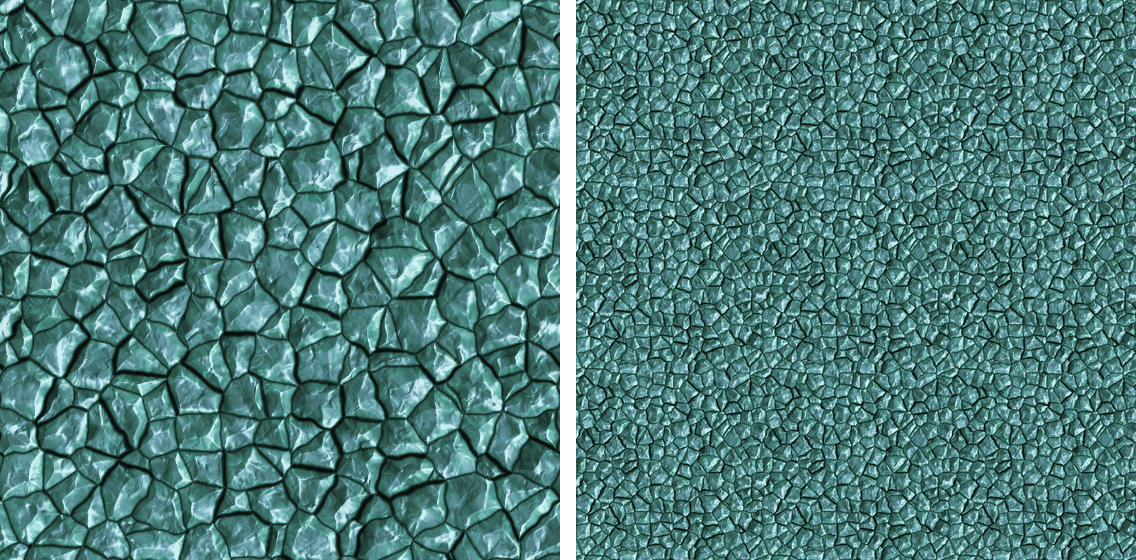
Left: one tile. Right: repeated 3 by 3.
Reproduce this texture procedurally as a Shadertoy shader.

```glsl
// Tiling wall of faceted, glassy teal stones separated by dark grooves.

const float CELLS = 15.0;

vec3 hash3(vec2 p) {
    vec3 q = fract(p.xyx * vec3(0.1031, 0.1030, 0.0973));
    q += dot(q, q.yxz + 33.33);
    return fract((q.xxy + q.yzz) * q.zyx);
}

// Value noise that repeats after a whole number of lattice steps
float noise(vec2 p, float period) {
    vec2 i = floor(p), f = fract(p);
    f = f * f * (3.0 - 2.0 * f);
    vec2 j = mod(i + 1.0, period);
    i = mod(i, period);
    return mix(mix(hash3(i).x, hash3(vec2(j.x, i.y)).x, f.x),
               mix(hash3(vec2(i.x, j.y)).x, hash3(j).x, f.x), f.y);
}

float fbm(vec2 p) {
    float sum = 0.0, amp = 0.57;
    for (int i = 0; i < 3; i++) {
        sum += amp * noise(p, 512.0);
        p = mat2(1.6, 1.2, -1.2, 1.6) * p + 17.3;
        amp *= 0.5;
    }
    return sum;
}

// Stone centre in xy, size weight in z
vec3 site(vec2 cell) {
    vec3 rnd = hash3(mod(cell, CELLS));
    return vec3(cell + 0.02 + 0.96 * rnd.xy, 0.38 * rnd.z * rnd.z);
}

vec2 nearestCell(vec2 p) {
    vec2 base = floor(p), best = base;
    float bestDist = 1e3;
    for (int y = -2; y <= 2; y++)
    for (int x = -2; x <= 2; x++) {
        vec2 cell = base + vec2(x, y);
        vec3 s = site(cell);
        float dist = dot(s.xy - p, s.xy - p) - s.z;
        if (dist < bestDist) { bestDist = dist; best = cell; }
    }
    return best;
}

// x: height, y: gap to the next facet, z: groove distance in widths, w: depth
vec4 facets(vec2 p, vec2 cell) {
    vec2 id = mod(cell, CELLS);
    vec3 centre = site(cell), rnd = hash3(id + 71.0);
    vec2 local = p - centre.xy;
    float low = 0.2 + 0.25 * rnd.z + dot(rnd.xy - 0.5, local) * 0.8;
    float next = 1e3, groove = 1e3, depth = 0.0;
    for (int y = -2; y <= 2; y++)
    for (int x = -2; x <= 2; x++) {
        if (x == 0 && y == 0) continue;
        vec2 other = cell + vec2(x, y);
        vec2 otherId = mod(other, CELLS);
        vec3 there = site(other);
        vec2 span = there.xy - centre.xy;
        float len = length(span);
        float edge = 0.5 * (len + (centre.z - there.z) / len) - dot(local, span) / len;
        float h = edge * (0.55 + 0.9 * hash3(otherId + id * 7.0 + 31.0).x);
        next = min(next, max(low, h));
        low = min(low, h);
        float wide = hash3(mod(id + otherId, CELLS) + 53.0).y;
        wide *= wide * wide;
        float gap = edge / mix(0.032, 0.085, wide);
        if (gap < groove) { groove = gap; depth = wide; }
    }
    return vec4(low, next - low, groove, depth);
}

// Glassy swirls, shifted for each stone
float swirl(vec2 local, vec2 seed) {
    vec2 q = local * 2.7 + seed;
    float bend = fbm(q + 9.0);
    return fbm(q + 1.3 * vec2(bend, -bend));
}

void mainImage(out vec4 fragColor, in vec2 fragCoord) {
    vec2 p = fragCoord / iResolution.xy * CELLS;
    p += 0.13 * (vec2(noise(p * 3.0, CELLS * 3.0),
                      noise(p * 3.0 + 20.0, CELLS * 3.0)) - 0.5);

    vec2 cell = nearestCell(p);
    vec2 local = p - site(cell).xy;
    vec3 rnd = hash3(mod(cell, CELLS) + 127.0);
    vec2 seed = 90.0 * rnd.xy + 40.0;

    // Surface normal from facets and swirls
    vec4 stone = facets(p, cell);
    float glass = swirl(local, seed);
    vec2 e = vec2(0.035, 0.0);
    float relief = 0.25;
    float height = stone.x + relief * glass;
    vec2 grad = vec2(
        facets(p + e.xy, cell).x + relief * swirl(local + e.xy, seed) - height,
        facets(p + e.yx, cell).x + relief * swirl(local + e.yx, seed) - height) / e.x;
    vec3 normal = normalize(vec3(-grad, 1.0));

    // Side light, inner veins and bright creases between facets
    float lit = dot(normal.xy, normalize(vec2(0.85, -0.4)));
    float patches = smoothstep(0.35, 0.65, fbm(local * 3.5 + seed.yx));
    float vein = smoothstep(0.035, 0.0, abs(glass - 0.5)) * patches;
    float crease = smoothstep(0.075, 0.0, stone.y) * (0.25 + 0.75 * patches);
    float tone = 0.48 + 0.18 * lit + 0.31 * max(lit, 0.0) * patches;
    tone += 0.4 * (glass - 0.5) + 0.1 * (rnd.z - 0.5);
    tone += 0.13 * vein + 0.2 * crease * (0.7 + lit);

    // Grooves: thin ones stay green, wide ones go nearly black
    float floorTone = mix(0.46, 0.14, smoothstep(0.1, 0.7, stone.w));
    tone *= mix(floorTone, 1.0, smoothstep(0.2, 1.5, stone.z));
    tone *= mix(0.9, 1.0, smoothstep(1.0, 3.0, stone.z));
    tone = clamp(tone, 0.04, 0.95);

    // Deep green shadows to pale cyan; flat tops bluer, slopes mintier
    vec3 color = tone * vec3(0.5 + 0.44 * tone * tone * tone, 1.0,
                             mix(0.86, 1.02, smoothstep(0.2, 0.65, tone)));
    float flatness = smoothstep(0.6, 0.95, normal.z) - 0.5;
    color += flatness * vec3(0.06, -0.02, 0.06) * smoothstep(0.3, 0.6, tone);

    // Pale glints along the creases
    float glint = crease * smoothstep(0.5, 0.8, tone) * smoothstep(1.0, 2.0, stone.z);
    color = mix(color, vec3(0.78, 0.91, 0.94), 0.6 * glint);
    fragColor = vec4(clamp(color, 0.0, 1.0), 1.0);
}
```
